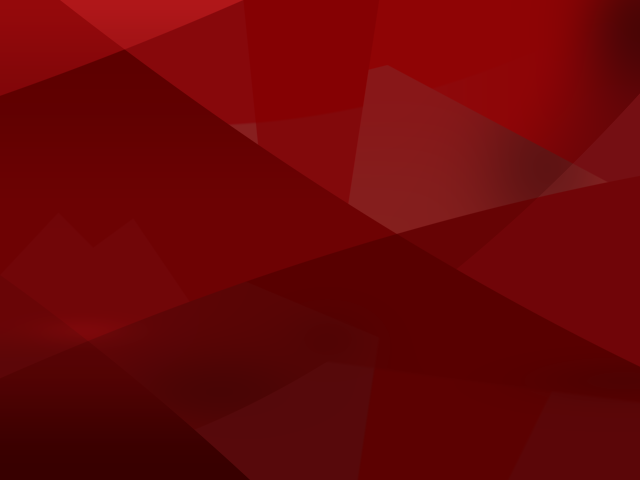
A Shadertoy shader for this background:

```glsl
// Deep red backdrop of overlapping translucent sheets with gently bowed edges.
// Each edge is a parabola or a line turned into a soft mask; masks are multiplied
// into regions, and every region is painted with its own gradient.

// Height at x of the parabola through three points
float bow(float x, vec2 a, vec2 b, vec2 c) {
    float ab = (b.y - a.y) / (b.x - a.x);
    float bc = (c.y - b.y) / (c.x - b.x);
    return a.y + ab * (x - a.x) + (bc - ab) / (c.x - a.x) * (x - a.x) * (x - b.x);
}

// 1 above the bowed edge, 0 below it
float above(vec2 p, vec2 a, vec2 b, vec2 c, float soft) {
    return smoothstep(-soft, soft, p.y - bow(p.x, a, b, c));
}

// 1 on the left of the directed line from a to b
float leftOf(vec2 p, vec2 a, vec2 b, float soft) {
    vec2 d = normalize(b - a);
    return smoothstep(-soft, soft, d.x * (p.y - a.y) - d.y * (p.x - a.x));
}

// Elliptical falloff around a centre
float glow(vec2 p, vec2 centre, vec2 radius) {
    vec2 d = (p - centre) / radius;
    return exp(-dot(d, d));
}

// Sheets above the long falling diagonal
vec3 upperSheets(vec2 p, float rise, float soft) {
    float leftPart = leftOf(p, vec2(1.615, 2.073), vec2(1.521, 3.0), soft);
    float rightPart = 1.0 - leftOf(p, vec2(2.031, 0.76), vec2(2.37, 3.0), soft);
    float arc = 1.0 - above(p, vec2(1.417, 2.219), vec2(2.266, 2.333), vec2(4.0, 3.0), 2.0 * soft);
    float wing = 1.0 - above(p, vec2(1.224, 0.318), vec2(2.839, 1.307), vec2(4.0, 2.417), soft);

    vec3 col = mix(vec3(0.52, 0.005, 0.01), vec3(0.53, 0.03, 0.045), leftPart);
    col = mix(col, vec3(0.56, 0.015, 0.02), rightPart);
    col += arc * vec3(-0.01, 0.03, 0.035) * (1.0 - smoothstep(2.2, 3.6, p.x));
    col = mix(col, vec3(0.53, 0.12, 0.12), arc * leftPart);

    // Shade gathering toward the right border
    col = mix(col, vec3(0.43, 0.02, 0.03), rightPart * smoothstep(0.1, 0.9, p.x - p.y * 0.6 - 1.65));
    col = mix(col, vec3(0.26, 0.02, 0.02), 0.85 * glow(p, vec2(4.02, 2.82), vec2(0.36, 0.45)));
    col = mix(col, vec3(0.46, 0.06, 0.075), wing * rightPart);

    // Pale rosy panel with a dusky right end
    float panel = rightPart;
    panel *= 1.0 - leftOf(p, vec2(2.422, 2.594), vec2(3.792, 1.865), soft);
    panel *= 1.0 - leftOf(p, vec2(2.318, 2.568), vec2(2.422, 2.594), soft);
    vec3 rosy = mix(vec3(0.535, 0.09, 0.095), vec3(0.52, 0.12, 0.115), smoothstep(2.5, 1.6, p.y));
    rosy = mix(rosy, vec3(0.37, 0.075, 0.075), glow(p, vec2(3.42, 1.95), vec2(0.42, 0.5)));
    rosy += wing * vec3(0.05, 0.03, 0.03);
    col = mix(col, rosy, panel);

    // Red sheet under the rising edge
    vec3 lowRight = mix(vec3(0.40, 0.01, 0.015), vec3(0.44, 0.02, 0.03), wing);
    return mix(lowRight, col, rise);
}

// Broad dark sheet on the left, with a faint lighter zigzag patch
vec3 leftSheet(vec2 p, float soft) {
    vec3 col = mix(vec3(0.43, 0.008, 0.012), vec3(0.365, 0.0, 0.0), smoothstep(1.5, 2.65, p.y));
    float firstPeak = leftOf(p, vec2(0.365, 1.672), vec2(0.0, 1.281), soft)
                    * leftOf(p, vec2(0.583, 1.453), vec2(0.365, 1.672), soft);
    float secondPeak = leftOf(p, vec2(0.833, 1.635), vec2(0.583, 1.453), soft)
                     * leftOf(p, vec2(1.172, 1.135), vec2(0.833, 1.635), soft);
    return col + max(firstPeak, secondPeak) * vec3(0.012, 0.014, 0.018);
}

// Darkest sheets, under both the falling and the rising edge
vec3 lowerSheets(vec2 p, float soft) {
    float band = 1.0 - above(p, vec2(0.417, 0.979), vec2(2.083, 0.734), vec2(4.0, 0.484), 3.0 * soft);
    float wing = 1.0 - above(p, vec2(1.224, 0.318), vec2(2.839, 1.307), vec2(4.0, 2.417), soft);
    float facet = 1.0 - leftOf(p, vec2(2.266, 0.188), vec2(2.37, 0.891), 2.0 * soft);
    float corner = 1.0 - leftOf(p, vec2(3.177, 0.0), vec2(3.62, 0.901), 2.0 * soft);
    float ridge = 1.0 - leftOf(p, vec2(1.536, 1.24), vec2(2.37, 0.891), soft);

    vec3 col = mix(vec3(0.345, 0.0, 0.0), vec3(0.35, 0.02, 0.02), ridge * (1.0 - facet));
    col = mix(col, vec3(0.38, 0.02, 0.025), smoothstep(1.7, 0.5, p.x));
    col = mix(col, vec3(0.27, 0.02, 0.02), 0.8 * glow(p, vec2(1.35, 0.55), vec2(0.7, 0.26)));
    col = mix(col, vec3(0.30, 0.015, 0.015), 0.6 * glow(p, vec2(2.05, 0.88), vec2(0.3, 0.2)));
    col = mix(col, vec3(0.34, 0.04, 0.045), band * wing * (1.0 - facet) * 0.85);
    col = mix(col, vec3(0.36, 0.005, 0.005), band * facet);
    col = mix(col, vec3(0.355, 0.025, 0.03), band * corner);
    return mix(col, vec3(0.29, 0.01, 0.01), 0.7 * glow(p, vec2(3.9, 0.62), vec2(0.55, 0.13)));
}

void mainImage(out vec4 fragColor, in vec2 fragCoord) {
    // The canvas spans 4 by 3 units
    vec2 p = fragCoord / iResolution.xy * vec2(4.0, 3.0);
    float soft = 2.5 / iResolution.y;

    // Main edges
    float fall = above(p, vec2(0.375, 3.0), vec2(2.188, 1.719), vec2(4.0, 0.708), soft);
    float rise = above(p, vec2(0.0, 0.635), vec2(2.474, 1.536), vec2(4.0, 1.901), soft);
    float crown = above(p, vec2(0.0, 2.401), vec2(0.771, 2.688), vec2(1.521, 3.0), soft);
    float foot = 1.0 - above(p, vec2(0.0, 1.281), vec2(0.542, 0.875), vec2(1.563, 0.0), soft);

    // Dark lower half, then the lower left corner
    vec3 col = mix(lowerSheets(p, soft), leftSheet(p, soft), rise);
    vec3 footLow = mix(vec3(0.22, 0.0, 0.0), vec3(0.34, 0.012, 0.015), smoothstep(0.05, 0.85, p.y));
    vec3 footHigh = mix(vec3(0.36, 0.025, 0.03), vec3(0.41, 0.02, 0.025), smoothstep(0.7, 1.0, p.y));
    col = mix(col, mix(footLow, footHigh, rise), foot);
    col += 0.05 * glow(p, vec2(0.52, 0.93), vec2(0.3, 0.08)) * vec3(1.0, 0.2, 0.25);

    // Bright upper half and the two sheets in the top left
    col = mix(col, upperSheets(p, rise, soft), fall);
    vec3 crownLeft = mix(vec3(0.51, 0.025, 0.035), vec3(0.58, 0.035, 0.045), smoothstep(2.4, 3.0, p.y));
    vec3 crownRight = mix(vec3(0.64, 0.075, 0.085), vec3(0.69, 0.09, 0.1), smoothstep(2.7, 3.0, p.y));
    col = mix(col, mix(crownLeft, crownRight, fall), crown);

    fragColor = vec4(col, 1.0);
}
```
